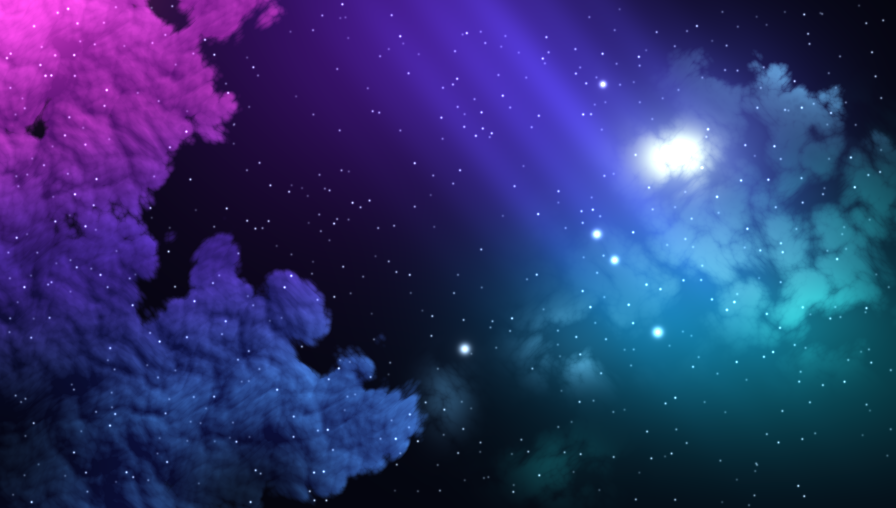
This background is drawn by a Shadertoy shader. Its source:

```glsl
// A night nebula: violet cumulus at left, slanting blue light, cyan wisps at right.
// Elliptical glows set the colours, summed cellular noise shapes the clouds,
// and hashed grids scatter the stars.

const vec3 NIGHT = vec3(.015, .018, .055);
const vec3 PLUM = vec3(.19, .035, .32);
const vec3 INDIGO = vec3(.23, .21, .68);
const vec3 AZURE = vec3(.04, .27, .4);
const vec3 TEAL = vec3(.015, .25, .25);
const vec3 AQUA = vec3(.12, .72, .74);
const vec3 ICE = vec3(.38, .69, .94);
const vec3 VIOLET = vec3(.36, .22, .78);
const vec3 MAGENTA = vec3(.78, .24, .8);
const vec3 PINK = vec3(1, .35, .72);
const vec3 CLOUD_BLUE = vec3(.27, .5, .86);
const vec3 SHADE_LOW = vec3(.05, .07, .27);
const vec3 SHADE_HIGH = vec3(.36, .06, .46);
const vec3 STARLIGHT = vec3(.8, .9, 1);
const vec2 LIGHT_STEP = vec2(.009, .011);
const float BEAM_ANGLE = -.86;
const float PUFF_SCALE = 5.5;
const float EDGE_RELIEF = .32;
const float STAR_RADIUS = .0024;

// Cloud lobes as centre and radius in canvas heights: five behind, eight in front
const int BACK_COUNT = 5, LOBE_COUNT = 13;
const vec3 LOBES[13] = vec3[13](
  vec3(.08, .92, .25), vec3(.31, .84, .14), vec3(.24, .71, .12),
  vec3(.43, 1, .09), vec3(.1, .68, .15),
  vec3(.02, .47, .2), vec3(.18, .4, .17), vec3(.44, .51, .105),
  vec3(.49, .36, .14), vec3(.69, .19, .125), vec3(.54, .16, .17),
  vec3(.08, .12, .32), vec3(.32, .2, .23));
const vec3 BRIGHT_STARS[5] = vec3[5](
  vec3(.915, .313, .01), vec3(1.295, .346, .009), vec3(1.175, .539, .008),
  vec3(1.21, .488, .007), vec3(1.187, .834, .006));

vec2 hash2(vec2 cell) {
  vec3 q = fract(cell.xyx * vec3(.1031, .103, .0973));
  q += dot(q, q.yzx + 33.33);
  return fract((q.xx + q.yz) * q.zy);
}

// Rounded bumps: one minus the squared distance to the nearest seed
float puff(vec2 p) {
  vec2 cell = floor(p), local = fract(p);
  float nearest = 1.;
  for (int y = -1; y <= 1; y++)
    for (int x = -1; x <= 1; x++) {
      vec2 o = vec2(x, y), d = o + hash2(cell + o + 50.) - local;
      nearest = min(nearest, dot(d, d));
    }
  return 1. - nearest;
}

float puffs(vec2 p) {
  p += .018 * sin(p.yx * 17. + vec2(0, 2)) + .007 * sin(p.yx * 43.);
  p *= PUFF_SCALE;
  float sum = 0., amp = .5;
  for (int i = 0; i < 5; i++) {
    sum += amp * puff(p);
    p = mat2(1.6, 1.2, -1.2, 1.6) * p + 7.3;
    amp *= .5;
  }
  return sum;
}

float glow(vec2 p, vec2 centre, vec2 radius) {
  vec2 d = (p - centre) / radius;
  return exp(-dot(d, d));
}

float body(vec2 p, int first, int end) {
  float depth = -1.;
  for (int i = first; i < end; i++)
    depth = max(depth, LOBES[i].z - distance(p, LOBES[i].xy));
  return depth;
}

// Lays a lit cloud: crests and edges take the tint, hollows the shade
vec3 layCloud(vec3 sky, vec3 shade, vec3 tint, float height, float slope, float bump) {
  float lit = .3 + 9. * slope + 1.3 * (bump - .78) + .28 * exp(-max(height, 0.) * 16.);
  vec3 cloud = mix(shade, tint, clamp(lit, 0., 1.));
  return mix(sky, cloud, smoothstep(-.012, .025, height));
}

vec3 skyColour(vec2 p) {
  vec2 axis = vec2(cos(BEAM_ANGLE), sin(BEAM_ANGLE)), q = p - vec2(1.12, .75);
  q = vec2(dot(q, axis), dot(q, vec2(-axis.y, axis.x)));
  float streaks = .88 + .08 * sin(q.y * 31. + .8) + .06 * sin(q.y * 67. + q.x * 3.);
  vec3 beam = mix(AZURE, INDIGO, smoothstep(.3, .62, p.y));
  vec3 sky = NIGHT + PLUM * glow(p, vec2(.7, .98), vec2(.42));
  sky += beam * streaks * glow(q, vec2(0), vec2(.48, .24));
  sky += AZURE * .85 * glow(p, vec2(1.28, .42), vec2(.3, .19));
  sky += TEAL * glow(p, vec2(1.56, .3), vec2(.46, .23));
  return sky + INDIGO * .4 * glow(p, vec2(1.44, .75), vec2(.22));
}

// Wisps gathered around an arched ridge and a few soft pools of light
vec3 addWisps(vec3 sky, vec2 p, float noise) {
  float thread = smoothstep(.62, .9, noise);
  float ridgeY = .87 - 1.1 * pow(max(p.x - 1.47, 0.), 1.6);
  float depth = ridgeY - p.y + .25 * (noise - .78);
  float ridge = smoothstep(-.01, .03, depth) * exp(-11. * max(depth, 0.));
  float ice = 1.1 * ridge * glow(p, vec2(1.55, .8), vec2(.18, .2))
    + .65 * glow(p, vec2(1.42, .48), vec2(.22, .12))
    + .9 * glow(p, vec2(1.13, .32), vec2(.09, .065))
    + .35 * glow(p, vec2(.88, .22), vec2(.05, .07));
  float aqua = glow(p, vec2(1.6, .38), vec2(.13, .08))
    + .55 * glow(p, vec2(1.66, .57), vec2(.2, .15))
    + .35 * glow(p, vec2(1.1, .08), vec2(.1, .07));
  sky += (1. - sky) * ICE * min(ice, 1.) * (.1 + .95 * thread);
  sky += (1. - sky) * AQUA * min(aqua, 1.) * (.15 + .7 * thread);
  float core = glow(p, vec2(1.335, .69), vec2(.075, .055)) * (.45 + .85 * thread);
  float halo = .4 * glow(p, vec2(1.34, .69), vec2(.16, .14));
  return sky + (1. - sky) * min(core + ICE * halo, 1.);
}

float stars(vec2 p) {
  float light = 0.;
  for (int i = 0; i < 3; i++) {
    float scale = 9. + 8. * float(i);
    vec2 g = p * scale, cell = floor(g) + 57. * float(i);
    vec2 seed = hash2(cell + 90.), trait = hash2(cell + 31.);
    float d = length(fract(g) - .1 - .8 * seed) / scale / STAR_RADIUS;
    light += step(.68, trait.x) * (.2 + .7 * trait.y * trait.y) * exp(-d * d);
  }
  for (int i = 0; i < 5; i++) {
    float d = distance(p, BRIGHT_STARS[i].xy) / BRIGHT_STARS[i].z;
    light += 1.1 * exp(-d * d) + .2 * exp(-d * .9);
  }
  return light;
}

// Cumulus tint runs from blue at the base through violet to pink
void mainImage(out vec4 fragColor, in vec2 fragCoord) {
  vec2 p = fragCoord / iResolution.y, toLight = p + LIGHT_STEP;
  vec3 colour = addWisps(skyColour(p), p, puffs(p * 1.4 + 3.));
  float rise = p.y - .16 * p.x;
  vec3 tint = mix(CLOUD_BLUE, VIOLET, smoothstep(.12, .45, rise));
  tint = mix(tint, MAGENTA, smoothstep(.46, .78, rise));
  vec3 shade = mix(SHADE_LOW, SHADE_HIGH, smoothstep(.25, .95, rise));
  float dim = (1. - .7 * glow(p, vec2(0, .1), vec2(.22, .26)))
    * (1. - .7 * glow(p, vec2(.48, .02), vec2(.16, .12)));
  float bump = puffs(p), relief = EDGE_RELIEF * (bump - .8);
  float drop = EDGE_RELIEF * (bump - puffs(toLight));
  for (int i = 0; i < 2; i++) {
    int first = i * BACK_COUNT, end = i == 0 ? BACK_COUNT : LOBE_COUNT;
    float depth = body(p, first, end);
    float slope = drop + .5 * (depth - body(toLight, first, end));
    colour = layCloud(colour, shade * dim, tint * dim, depth + relief, slope, bump);
  }
  colour += PINK * .55 * glow(p, vec2(.03, 1.04), vec2(.22, .18));
  colour += STARLIGHT * stars(p);
  fragColor = vec4(clamp(colour, 0., 1.), 1);
}
```
